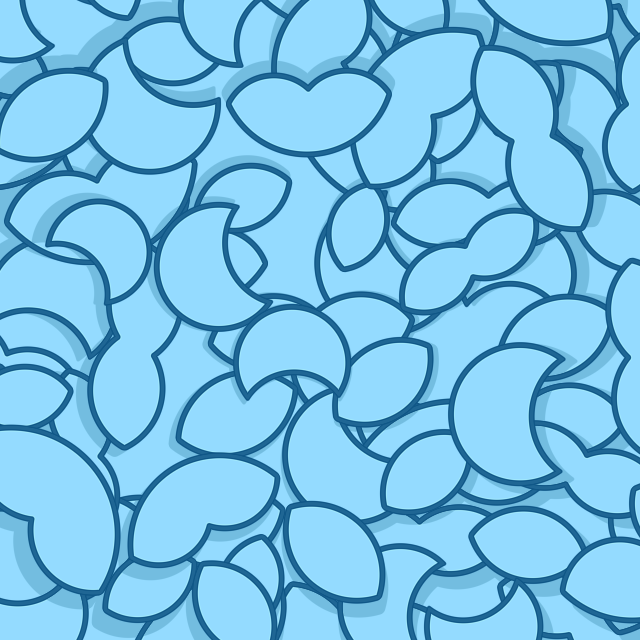
Write a WebGL 2 fragment shader that draws this pattern.

```glsl
#version 300 es
precision highp float;
// Overlapping pale blue leaves, clouds and crescents with dark blue outlines.
// Scattered pieces are painted back to front; each is cut from a few discs
// and casts a hard shadow that spreads away from the middle of the canvas.
uniform vec2 u_resolution;
out vec4 outColor;

const vec3 FILL = vec3(0.58, 0.86, 1.00);
const vec3 RIM = vec3(0.63, 0.91, 0.99);
const vec3 LINE = vec3(0.12, 0.40, 0.58);
const vec3 LINE_EDGE = vec3(0.06, 0.34, 0.53);
const vec3 SHADOW = vec3(0.45, 0.74, 0.88);

vec3 hash3(float n) {
  vec3 q = fract(n * vec3(0.1031, 0.1030, 0.0973));
  q += dot(q, q.yzx + 33.33);
  return fract((q.xxy + q.yzz) * q.zyx);
}

// Intersection and union whose offset lines have round joins
float overlap(float a, float b) {
  return length(max(vec2(a, b), 0.0)) + min(max(a, b), 0.0);
}

float unite(float a, float b) {
  return -overlap(-a, -b);
}

float disc(vec2 p, float r) {
  return length(p) - r;
}

float leaf(vec2 p, float r) {
  vec2 shift = vec2(0.45 * r, 0.0);
  return overlap(disc(p + shift, r), disc(p - shift, r));
}

float twinLeaf(vec2 p, float r) {
  vec2 shift = vec2(0.12, 0.66) * r;
  return unite(leaf(p - shift, r), leaf(p + shift, r));
}

float cloud(vec2 p, float r) {
  vec2 shift = vec2(0.72 * r, 0.0);
  float lobes = unite(disc(p - shift, r), disc(p + shift, r));
  return overlap(lobes, disc(p - vec2(0.0, 1.1 * r), 1.7 * r));
}

float crescent(vec2 p, float r) {
  return overlap(disc(p, r), -disc(p - vec2(1.15, 0.2) * r, r));
}

float piece(vec2 p, float kind, float r) {
  if (kind < 0.32) return leaf(p, r);
  if (kind < 0.52) return twinLeaf(p, r);
  if (kind < 0.82) return cloud(p, r);
  return crescent(p, r);
}

// Antialiased coverage of the inside of a distance field
float cover(float d, float soft) {
  return 1.0 - smoothstep(-soft, soft, d);
}

void main() {
  float scale = min(u_resolution.x, u_resolution.y);
  vec2 p = (gl_FragCoord.xy - 0.5 * u_resolution) / scale;
  float soft = 0.7 / scale;
  vec3 color = FILL;

  for (int i = 0; i < 104; i++) {
    float id = float(i) + 1.0;
    vec3 place = hash3(id * 7.31);
    vec3 form = hash3(id * 3.17 + 211.0);

    // Even scatter with jitter, reaching past the canvas edges
    vec2 center = fract(id * vec2(0.75488, 0.56984)) * 1.36 - 0.68;
    center += 0.09 * (place.xy - 0.5);
    vec2 local = p - center;
    if (dot(local, local) > 0.09) continue;

    float angle = 6.2832 * place.z;
    float c = cos(angle), s = sin(angle);
    mat2 turn = mat2(c, s, -s, c);
    float r = mix(0.079, 0.112, form.y);

    // Shadow: the same piece, enlarged about the canvas middle
    float shade = piece(turn * (p * 0.952 - center), form.x, r) - 0.004;
    color = mix(color, min(color, SHADOW), cover(shade, soft));

    // Fill with a thin bright rim, then the outline with darker edges
    float d = piece(turn * local, form.x, r);
    float fromLine = abs(d) - 0.0046;
    vec3 body = mix(RIM, FILL, smoothstep(0.001, 0.0026, fromLine));
    color = mix(color, body, cover(d, soft));
    vec3 ink = mix(LINE, LINE_EDGE, smoothstep(-0.0028, -0.0014, fromLine));
    color = mix(color, ink, cover(fromLine, soft));
  }
  outColor = vec4(color, 1.0);
}
```
